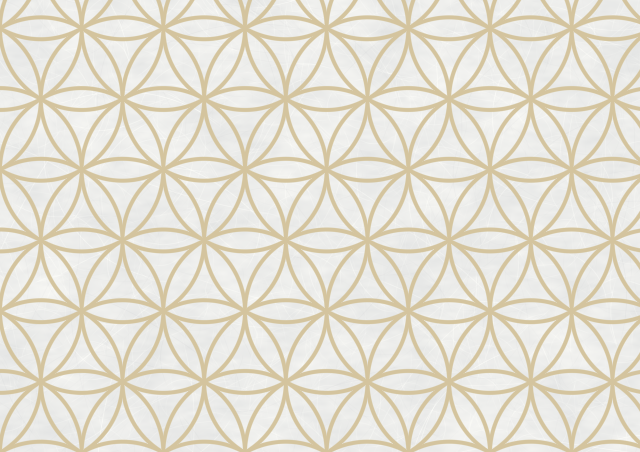
This pattern is drawn by a WebGL 2 fragment shader. Its source:

```glsl
#version 300 es
precision highp float;
// Interlaced gold circles forming six-petal flowers on fibrous pale paper.

#define REPEATS_ACROSS 7.837
#define ORIGIN vec2(0.0, -0.001)
#define LINE_WIDTH 0.049
#define FIBRE_WIDTH 0.0013
#define FIBRE_STRENGTH 0.026
#define MOTTLE_STRENGTH 0.034
#define GOLD vec3(0.83, 0.77, 0.62)
#define PAPER vec3(0.927, 0.929, 0.922)
#define FIBRE_TINT vec3(1.0, 0.98, 0.86)
#define MOTTLE_TINT vec3(1.0, 0.93, 0.8)

uniform vec2 u_resolution;
out vec4 fragColor;

const float ROW_HEIGHT = 0.8660254;
const float PI = 3.14159265;

vec4 hash4(vec2 p) {
    vec4 q = fract(p.xyxy * vec4(0.1031, 0.1030, 0.0973, 0.1099));
    q += dot(q, q.wzxy + 33.33);
    return fract((q.xxyz + q.yzzw) * q.zywx);
}

// Distance to the nearest unit circle centred on a triangular lattice
float circleLattice(vec2 p) {
    float nearestRow = round(p.y / ROW_HEIGHT);
    float d = 1.0;
    for (int j = -1; j <= 1; j++) {
        float row = nearestRow + float(j);
        float shift = 0.5 * mod(row, 2.0);
        float column = round(p.x - shift);
        for (int i = -1; i <= 1; i++) {
            vec2 centre = vec2(column + float(i) + shift, row * ROW_HEIGHT);
            d = min(d, abs(length(p - centre) - 1.0));
        }
    }
    return d;
}

// Cellular noise: soft light and dark blobs, one per cell
float mottle(vec2 p) {
    vec2 cell = floor(p);
    float sum = 0.0;
    for (int j = -1; j <= 1; j++) {
        for (int i = -1; i <= 1; i++) {
            vec2 id = cell + vec2(i, j);
            vec4 r = hash4(id + 71.0);
            vec2 q = p - id - r.xy;
            float falloff = max(0.0, 1.0 - dot(q, q));
            sum += (r.z - 0.5) * falloff * falloff;
        }
    }
    return sum;
}

// Curved hairs scattered over a grid; most are light, some are dark
float fibres(vec2 p, float cells, float pixel) {
    vec2 g = p * cells;
    vec2 cell = floor(g);
    float width = max(FIBRE_WIDTH, pixel) * cells;
    float sum = 0.0;
    for (int j = -1; j <= 1; j++) {
        for (int i = -1; i <= 1; i++) {
            vec2 id = cell + vec2(i, j);
            for (int k = 0; k < 3; k++) {
                vec2 seed = id + float(k) * 37.0 + cells * 5.0;
                vec4 r = hash4(seed);
                vec4 s = hash4(seed + 113.0);
                float angle = PI * r.z;
                vec2 along = vec2(cos(angle), sin(angle));
                vec2 q = g - id - r.xy;
                q = vec2(dot(q, along), dot(q, vec2(-along.y, along.x)));
                q.y += (s.x - 0.5) * 0.9 * q.x * q.x;
                float hair = 1.0 - smoothstep(0.0, width, abs(q.y));
                float taper = 1.0 - smoothstep(0.45, 0.9, abs(q.x));
                sum += hair * taper * mix(-0.6, 1.0, s.y);
            }
        }
    }
    return sum;
}

void main() {
    vec2 uv = gl_FragCoord.xy / u_resolution.x;
    float pixel = 1.0 / u_resolution.x;

    // Paper: cloudy patches, fine sideways streaks, then hairs at three sizes
    float cloud = mottle(uv * 15.0) + 0.7 * mottle(uv * vec2(38.0, 60.0))
                + 0.6 * mottle(uv * vec2(75.0, 170.0));
    float hairs = 1.2 * fibres(uv, 6.0, pixel) + fibres(uv, 14.0, pixel)
                + 0.7 * fibres(uv, 31.0, pixel);
    vec3 color = PAPER + MOTTLE_TINT * MOTTLE_STRENGTH * cloud
               + FIBRE_TINT * FIBRE_STRENGTH * hairs;
    color = min(color, vec3(0.975, 0.975, 0.96));

    // Gold outline
    float d = circleLattice((uv - ORIGIN) * REPEATS_ACROSS) - 0.5 * LINE_WIDTH;
    float edge = 0.75 * pixel * REPEATS_ACROSS;
    color = mix(color, GOLD, 1.0 - smoothstep(-edge, edge, d));

    fragColor = vec4(color, 1.0);
}
```
